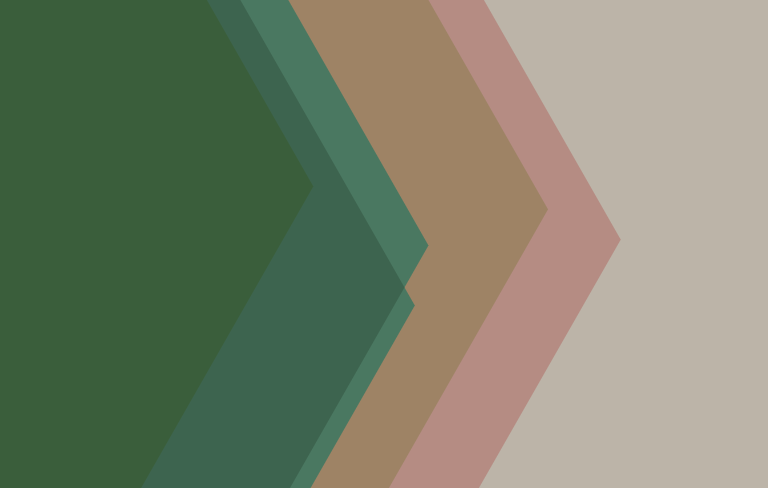
Write a Shadertoy shader that draws this background.

```glsl
// Layered right-pointing chevrons in greens, brown and rose on warm grey.

// Soft coverage of the region left of a chevron whose point is at tip
float chevron(vec2 p, vec2 tip) {
    float slope = 0.571;
    float inside = (tip.x - p.x - slope * abs(p.y - tip.y)) / sqrt(1.0 + slope * slope);
    return clamp(inside * iResolution.y + 0.5, 0.0, 1.0);
}

void mainImage(out vec4 fragColor, in vec2 fragCoord) {
    // Canvas height is one unit
    vec2 p = fragCoord / iResolution.y;

    vec3 grey = vec3(0.737, 0.706, 0.659);
    vec3 rose = vec3(0.708, 0.549, 0.514);
    vec3 brown = vec3(0.618, 0.514, 0.396);
    vec3 teal = vec3(0.290, 0.470, 0.382);
    vec3 deepTeal = vec3(0.240, 0.392, 0.308);
    vec3 forest = vec3(0.228, 0.369, 0.231);

    // Broad bands on the right
    vec3 color = mix(grey, rose, chevron(p, vec2(1.272, 0.509)));
    color = mix(color, brown, chevron(p, vec2(1.123, 0.571)));

    // Two translucent chevrons, darker where they overlap
    float upper = chevron(p, vec2(0.878, 0.497));
    float lower = chevron(p, vec2(0.850, 0.374));
    color = mix(color, teal, max(upper, lower));
    color = mix(color, deepTeal, min(upper, lower));

    // Dark front chevron
    color = mix(color, forest, chevron(p, vec2(0.642, 0.618)));

    fragColor = vec4(color, 1.0);
}
```
